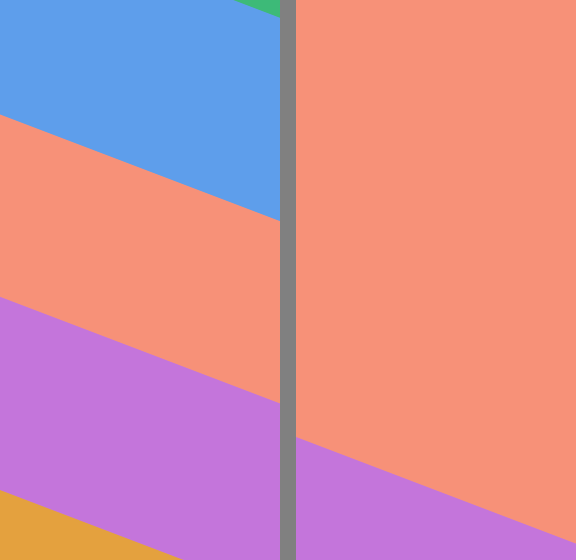
Left, the full canvas; right, a detail of the centre.
Write a WebGL 1 fragment shader that draws this background.

```glsl
precision highp float;

uniform vec2 u_resolution;

// Lengths are in canvas heights, measured across the bands from the top left.
const float TILT = 0.364;                             // radians below horizontal
const float FIRST_EDGE = -0.1483;                     // where green meets blue
const vec3 BAND_WIDTHS = vec3(0.3393, 0.3042, 0.3225); // blue, coral, violet
const float EDGE_SOFTNESS = 0.6;                      // half width in pixels

const vec3 GREEN  = vec3(0.24, 0.73, 0.47);
const vec3 BLUE   = vec3(0.37, 0.62, 0.92);
const vec3 CORAL  = vec3(0.97, 0.57, 0.47);
const vec3 VIOLET = vec3(0.77, 0.46, 0.86);
const vec3 AMBER  = vec3(0.894, 0.632, 0.245);

vec3 bandColor(int band) {
  if (band == 0) return BLUE;
  if (band == 1) return CORAL;
  if (band == 2) return VIOLET;
  return AMBER;
}

void main() {
  // Distance across the tilted bands
  vec2 p = gl_FragCoord.xy / u_resolution.y;
  float across = dot(vec2(p.x, 1.0 - p.y), vec2(-sin(TILT), cos(TILT)));
  float soft = EDGE_SOFTNESS / u_resolution.y;

  // Each band covers everything beyond its upper edge
  vec3 color = GREEN;
  float edge = FIRST_EDGE;
  for (int i = 0; i < 4; i++) {
    color = mix(color, bandColor(i), smoothstep(edge - soft, edge + soft, across));
    if (i < 3) edge += BAND_WIDTHS[i];
  }

  gl_FragColor = vec4(color, 1.0);
}
```
